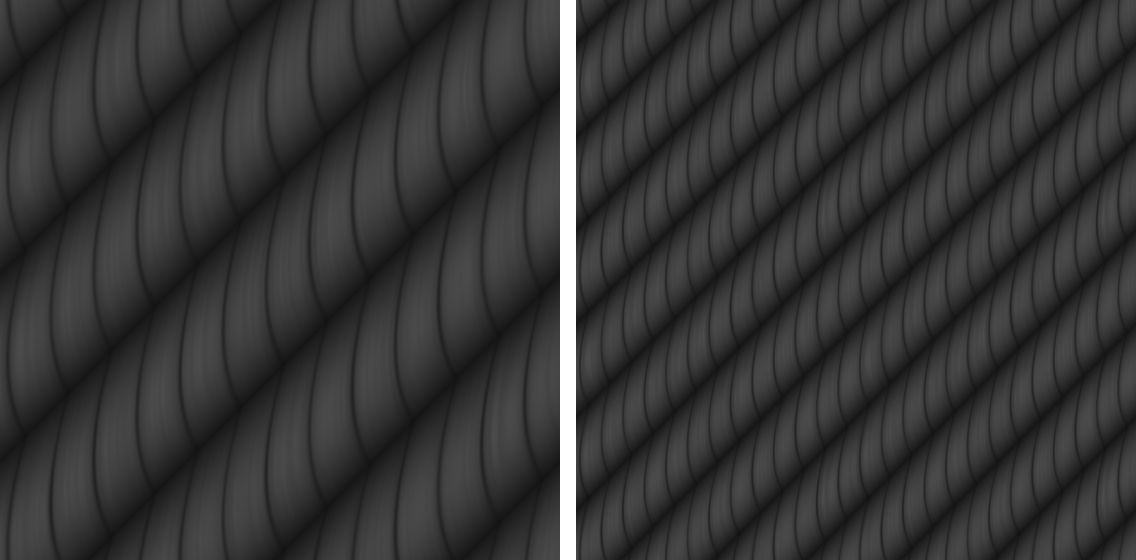
Left: one tile. Right: repeated 2 by 2.
Give the GLSL for this pattern, as a three.js fragment shader.

```glsl
// Dark twisted rope: three diagonal strands split by thirteen curved grooves, with fine fibres
varying vec2 vUv;

const float PI = 3.14159265;
const float STRANDS = 3.0;
const float GROOVES = 13.0;

float hash(vec2 p) {
  return fract(sin(dot(p, vec2(12.9898, 78.233))) * 43758.5453);
}

// Value noise that wraps along x after a whole number of cells
float wrapNoise(vec2 p, float period) {
  vec2 cell = floor(p);
  vec2 f = fract(p);
  f = f * f * (3.0 - 2.0 * f);
  float x0 = mod(cell.x, period);
  float x1 = mod(cell.x + 1.0, period);
  float low = mix(hash(vec2(x0, cell.y)), hash(vec2(x1, cell.y)), f.x);
  float high = mix(hash(vec2(x0, cell.y + 1.0)), hash(vec2(x1, cell.y + 1.0)), f.x);
  return mix(low, high, f.y);
}

// Fibre streaks: narrow across the groove direction, long beside it
float fibres(float across, float along, float perGroove) {
  return wrapNoise(vec2(across * perGroove, along), GROOVES * perGroove) - 0.5;
}

void main() {
  // Position across the diagonal strands, -1 to 1 from edge to edge
  float strandPos = STRANDS * (vUv.y - vUv.x) - 0.53;
  float strand = mod(floor(strandPos), STRANDS);
  float t = fract(strandPos);
  float q = 2.0 * t - 1.0;

  // Rounded strand body, fading into the dark seam
  float body = cos(0.5 * PI * q);
  float shade = mix(0.087, 0.28, pow(body, 0.95));

  // Bowed grooves: a tight dark core inside a soft shadow
  float bend = GROOVES * vUv.x - 0.18 - 0.41 * q * q;
  float d = abs(fract(bend + 0.5) - 0.5);
  float core = exp(-pow(d / 0.05, 2.0));
  float shadow = exp(-pow(d / 0.16, 2.0));
  shade *= 1.0 - (0.3 * core + 0.16 * shadow) * (0.35 + 0.65 * body);

  // Fibres in two widths, different on every strand
  float along = 2.0 * t + 7.0 * strand;
  float streak = 0.022 * fibres(bend, along, 7.0) + 0.022 * fibres(bend, along + 31.0, 15.0);
  shade += streak * body;

  gl_FragColor = vec4(vec3(shade), 1.0);
}
```
